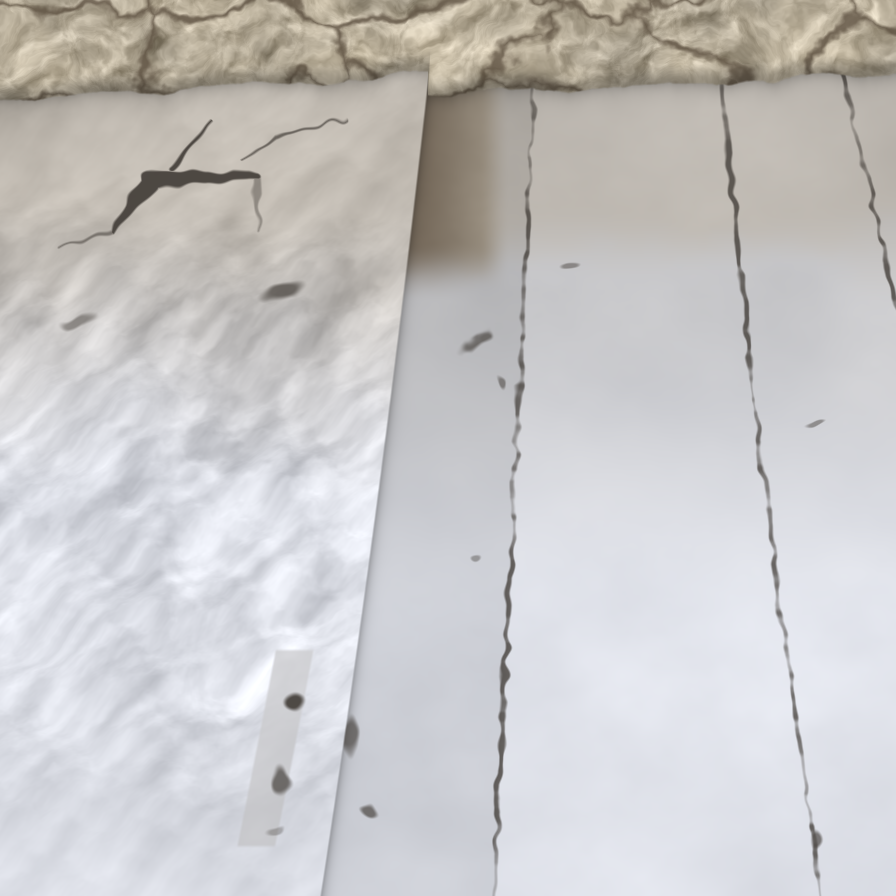
Give the GLSL for this texture, as a three.js fragment shader.

```glsl
// Whitewashed, weathered boards with seams, a torn hole and a latch plate below a rough stone lintel.
varying vec2 vUv;
#define SOFT 0.0016
#define SEAM_WIDTH 0.0026
#define ROUGHNESS 0.007
#define STONE_SCALE vec2(5.2, 8.5)
#define STONE_RELIEF 0.6
#define PLASTER_RELIEF 0.3
#define STROKE_ANGLE 0.65
const vec3 SOOT = vec3(0.25, 0.23, 0.21);
const vec3 UMBER = vec3(0.34, 0.29, 0.23);
const vec3 STONE = vec3(0.73, 0.69, 0.61);
const vec3 WARM = vec3(0.73, 0.705, 0.67);
const vec3 GREY = vec3(0.79, 0.79, 0.80);
const vec3 WHITE = vec3(0.875, 0.885, 0.915);

float hash(vec2 p) { return fract(sin(dot(p, vec2(127.1, 311.7))) * 43758.5453); }
float noise(vec2 p) {
  vec2 i = floor(p), f = fract(p);
  f = f * f * (3.0 - 2.0 * f);
  return mix(mix(hash(i), hash(i + vec2(1, 0)), f.x),
             mix(hash(i + vec2(0, 1)), hash(i + vec2(1, 1)), f.x), f.y);
}
float fbm(vec2 p) {
  float sum = 0.0, amp = 0.5;
  for (int i = 0; i < 5; i++) {
    sum += amp * noise(p);
    p = mat2(1.6, 1.2, -1.2, 1.6) * p + 7.3;
    amp *= 0.5;
  }
  return sum;
}
vec2 turn(vec2 p, float a) { return vec2(cos(a) * p.x + sin(a) * p.y, cos(a) * p.y - sin(a) * p.x); }

// Distance to the gap between neighbouring stones
float stoneGap(vec2 p) {
  float near = 9.0, next = 9.0;
  for (int k = 0; k < 9; k++) {
    vec2 cell = floor(p) + vec2(mod(float(k), 3.0), floor(float(k) / 3.0)) - 1.0;
    float d = length(cell + 0.2 + 0.6 * vec2(hash(cell), hash(cell + 41.0)) - p);
    next = min(next, max(near, d));
    near = min(near, d);
  }
  return next - near;
}
// Tapered stroke between two ends, with a half width at each
float stroke(vec2 p, vec4 ends, float wa, float wb) {
  vec2 ab = ends.zw - ends.xy, ap = p - ends.xy;
  float t = clamp(dot(ap, ab) / dot(ab, ab), 0.0, 1.0);
  return 1.0 - smoothstep(-SOFT, SOFT, length(ap - ab * t) - mix(wa, wb, t));
}
// Soft ellipse: centre in xy, radii in zw
float blot(vec2 p, vec4 e, float angle) {
  return 1.0 - smoothstep(0.55, 1.25, length(turn(p - e.xy, angle) / e.zw));
}
// Broken dark line; x is the signed distance across it
float seam(float x, float y, float seed) {
  float wear = noise(vec2(y * 16.0, seed)), bits = noise(vec2(y * 130.0, seed + 5.0));
  float w = SEAM_WIDTH * (0.35 + 0.6 * wear + 0.5 * bits);
  return (1.0 - smoothstep(w - SOFT, w + SOFT, abs(x))) * (0.35 + 0.65 * smoothstep(0.2, 0.65, 0.6 * wear + 0.4 * bits));
}
vec3 stoneColour(vec2 p) {
  vec2 warp = vec2(fbm(p * 13.0), fbm(p * 13.0 + 30.0)) - 0.5, g = p * 36.0 + warp * 3.0;
  float gap = stoneGap(p * STONE_SCALE + warp * 0.8 + vec2(0.1, 0.45));
  float relief = fbm(g) - fbm(g + vec2(-0.18, 0.29));
  vec3 c = STONE * (0.76 + 0.45 * fbm(p * 17.0)) + relief * STONE_RELIEF;
  return mix(UMBER, c, 0.25 + 0.75 * smoothstep(0.0, 0.13, gap + 0.16 * (fbm(p * 45.0) - 0.4)));
}

void main() {
  vec2 p = vUv, q = p + ROUGHNESS * (vec2(noise(p * 65.0), noise(p * 65.0 + 19.0)) - 0.5);
  float fromEdge = p.x - 0.358 - 0.1316 * p.y - 0.024 * p.y * (0.92 - p.y);
  float left = 1.0 - smoothstep(-SOFT, SOFT, fromEdge);
  float cloud = fbm(p * vec2(7.0, 9.0) + 3.0) - 0.48, tall = p.y + 0.12 * cloud;

  // Boards: warm shade above, cool light below, a darker recess
  float seam1 = q.x - 0.551 - 0.05 * q.y;
  vec3 board = mix(WHITE, GREY, smoothstep(0.3, 0.68, tall));
  board = mix(board, WARM, 0.85 * smoothstep(0.675, 0.775, tall)) + 0.1 * cloud;
  board *= 0.92 + 0.08 * smoothstep(-SOFT, SOFT, seam1);
  float shade = smoothstep(0.665, 0.73, p.y + 0.03 * cloud) * (1.0 - smoothstep(0.535, 0.57, p.x));
  vec3 brown = mix(vec3(0.45, 0.4, 0.34), vec3(0.59, 0.55, 0.49), smoothstep(0.46, 0.56, p.x));
  board = mix(board, brown + 0.15 * cloud, 0.94 * shade);

  // Brushed plaster on the near panel
  vec2 s = turn(p, STROKE_ANGLE) * vec2(14.0, 32.0) + 2.0 * cloud;
  float worn = smoothstep(0.0, 0.3, p.y) * (1.0 - smoothstep(0.62, 0.82, p.y));
  vec3 panel = mix(WHITE, WARM * 1.02, smoothstep(0.42, 0.82, tall)) + 0.18 * cloud;
  panel += (fbm(s) - fbm(s + vec2(0.25, -0.4))) * PLASTER_RELIEF * (0.3 + 0.7 * worn);
  panel -= 0.09 * smoothstep(0.54, 0.72, fbm(s * 0.5 + 11.0)) * worn;

  // Seams and the shadow beside the panel
  float seam2 = q.x - 0.918 + 0.123 * q.y + 0.04 * q.y * (0.91 - q.y);
  float seam3 = q.x - 0.943 - 0.227 * (0.911 - q.y);
  float lines = max(seam(seam1, p.y, 2.0), max(seam(seam2, p.y, 9.0), seam(seam3, p.y, 17.0)));
  board = mix(board, SOOT, 0.78 * lines) * (1.0 - 0.28 * exp(-max(fromEdge, 0.0) * 190.0));

  // Chips and smears on the boards
  float chips = max(blot(q, vec4(0.391, 0.178, 0.008, 0.02), 0.0), blot(q, vec4(0.413, 0.094, 0.009, 0.006), -0.6));
  chips = max(chips, blot(q, vec4(0.535, 0.622, 0.026, 0.008), 0.55) * smoothstep(0.3, 0.8, noise(p * 90.0)));
  chips = max(chips, 0.8 * blot(q, vec4(0.562, 0.573, 0.008, 0.004), -1.1));
  chips = max(chips, 0.6 * blot(q, vec4(0.53, 0.375, 0.005, 0.005), 0.0));
  chips = max(chips, 0.7 * blot(q, vec4(0.636, 0.705, 0.009, 0.004), 0.2));
  chips = max(chips, 0.7 * blot(q, vec4(0.911, 0.527, 0.011, 0.003), 0.4));
  board = mix(board, SOOT, 0.65 * max(chips, blot(q, vec4(0.91, 0.063, 0.006, 0.01), 0.0)));

  // Latch plate
  float across = abs(fromEdge + 0.075 - 0.05 * (p.y - 0.165));
  float plate = (1.0 - smoothstep(0.019, 0.023, across)) * (1.0 - smoothstep(0.107, 0.112, abs(p.y - 0.165)));
  panel = mix(panel, GREY + 0.1 * cloud, 0.8 * plate);

  // Torn hole, its cracks, chips and screw holes
  float tear = stroke(q, vec4(0.126, 0.744, 0.168, 0.796), 0.002, 0.011);
  tear = max(tear, stroke(q, vec4(0.165, 0.799, 0.285, 0.804), 0.01, 0.003));
  tear = max(tear, stroke(q, vec4(0.192, 0.812, 0.234, 0.864), 0.003, 0.001));
  tear = max(tear, 0.75 * stroke(q, vec4(0.27, 0.82, 0.308, 0.848), 0.001, 0.002));
  tear = max(tear, 0.75 * stroke(q, vec4(0.308, 0.848, 0.385, 0.867), 0.002, 0.001));
  tear = max(tear, 0.45 * stroke(q, vec4(0.284, 0.803, 0.289, 0.742), 0.004, 0.001));
  tear = max(tear, 0.6 * stroke(q, vec4(0.126, 0.744, 0.065, 0.724), 0.002, 0.001));
  tear = max(tear, 0.75 * blot(q, vec4(0.315, 0.674, 0.024, 0.009), 0.2));
  tear = max(tear, 0.5 * blot(q, vec4(0.086, 0.641, 0.02, 0.006), 0.3));
  tear = max(tear, blot(q, vec4(0.33, 0.218, 0.012, 0.01), 0.0));
  tear = max(tear, 0.75 * blot(q, vec4(0.314, 0.128, 0.01, 0.016), 0.0));
  panel = mix(panel, SOOT, 0.9 * max(tear, 0.35 * blot(q, vec4(0.306, 0.074, 0.012, 0.005), 0.3)));

  // Stone lintel with a dark line of contact
  float brow = mix(0.866 + 0.055 * p.x, 0.887 + 0.066 * p.x, left);
  float above = p.y - brow - 0.018 * (fbm(p * vec2(22.0, 9.0)) - 0.5);
  vec3 colour = mix(board, panel, left) * (1.0 - 0.22 * exp(-abs(above) * 110.0));
  vec3 stone = stoneColour(p) * (0.72 + 0.28 * smoothstep(0.0, 0.025, above));
  gl_FragColor = vec4(clamp(mix(colour, stone, smoothstep(-SOFT, SOFT, above)), 0.0, 1.0), 1.0);
}
```
